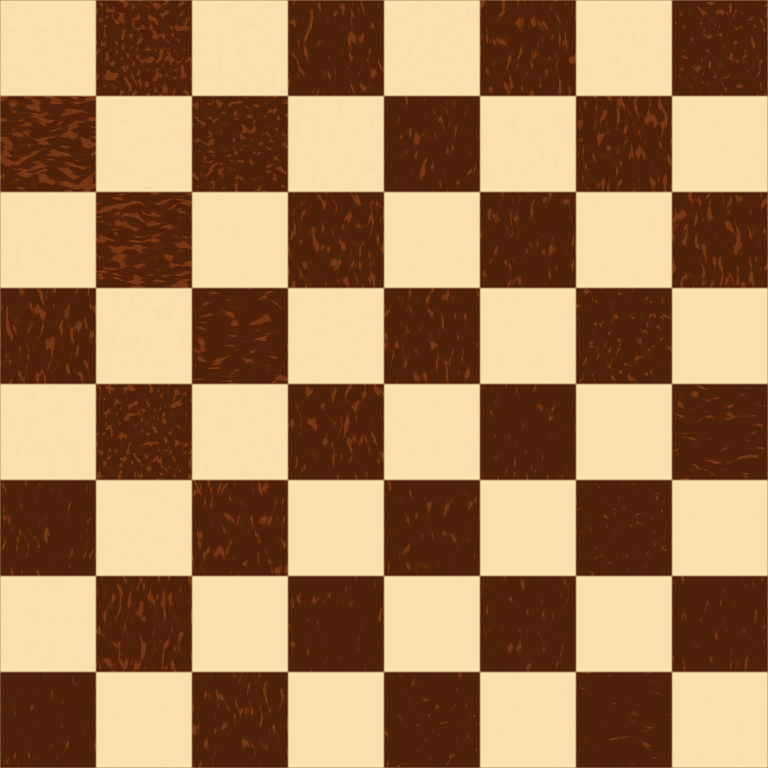
This pattern is drawn by a Shadertoy shader. Its source:

```glsl
// Seamless eight by eight checkerboard of cream and worn dark brown wood squares.

uint scramble(uint n) {
    n = n * 747796405u + 2891336453u;
    n = ((n >> ((n >> 28u) + 4u)) ^ n) * 277803737u;
    return (n >> 22u) ^ n;
}

float hash(vec2 p, uint seed) {
    uvec2 q = uvec2(p);
    return float(scramble(q.x + scramble(q.y + scramble(seed))) >> 8u) / 16777216.0;
}

float cornerSlope(vec2 corner, vec2 offset, vec2 period) {
    float angle = 6.28318 * hash(mod(corner, period), 7u);
    return dot(vec2(cos(angle), sin(angle)), offset);
}

// Gradient noise that wraps after a whole number of lattice cells
float wrappedNoise(vec2 p, vec2 period) {
    vec2 i = floor(p), f = p - i;
    vec2 u = f * f * f * (f * (f * 6.0 - 15.0) + 10.0);
    vec2 e = vec2(1.0, 0.0);
    float low = mix(cornerSlope(i, f, period), cornerSlope(i + e, f - e, period), u.x);
    float high = mix(cornerSlope(i + e.yx, f - e.yx, period),
                     cornerSlope(i + e.xx, f - e.xx, period), u.x);
    return mix(low, high, u.y);
}

// Two octaves of elongated flecks, gently bent
float woodGrain(vec2 uv, vec2 period) {
    vec2 p = uv * period;
    p.x += 1.8 * wrappedNoise(uv * 24.0, vec2(24.0));
    return wrappedNoise(p, period) + 0.45 * wrappedNoise(p * 2.0, period * 2.0);
}

// 1 on light squares, 0 on dark ones, with the lower left square dark
float lightSquares(vec2 uv) {
    vec2 edge = (abs(fract(uv * 4.0 - 0.25) - 0.5) - 0.25) / 4.0;
    float soft = max(0.0017, 0.8 / min(iResolution.x, iResolution.y));
    vec2 side = smoothstep(-soft, soft, edge) * 2.0 - 1.0;
    return 0.5 - 0.5 * side.x * side.y;
}

void mainImage(out vec4 fragColor, in vec2 fragCoord) {
    vec2 uv = fragCoord / iResolution.xy;
    vec2 square = floor(uv * 8.0);

    // Each square has its own grain direction and fleck length
    vec2 grainUv = hash(square, 1u) > 0.88 ? uv.yx : uv;
    vec2 period = vec2(128.0, hash(square, 2u) < 0.3 ? 96.0 : 48.0);
    float grain = woodGrain(grainUv, period);

    // Wear is heaviest at the upper left and patchy inside each square
    float wear = 0.2 + 0.45 * square.y / 7.0 - 0.3 * square.x / 7.0 + 0.5 * hash(square, 3u);
    wear = clamp(wear, 0.0, 1.0) + 0.35 * wrappedNoise(uv * 32.0, vec2(32.0));
    float threshold = mix(0.64, 0.16, wear);
    float fleck = smoothstep(threshold - 0.07, threshold + 0.07, grain);
    float halo = smoothstep(threshold - 0.25, threshold, grain);

    vec3 dark = mix(vec3(0.315, 0.13, 0.04), vec3(0.35, 0.15, 0.04), halo);
    dark = mix(dark, vec3(0.46, 0.215, 0.08), fleck);
    vec3 light = vec3(0.99, 0.88, 0.70) * (1.0 - 0.012 * fleck);

    fragColor = vec4(mix(dark, light, lightSquares(uv)), 1.0);
}
```
